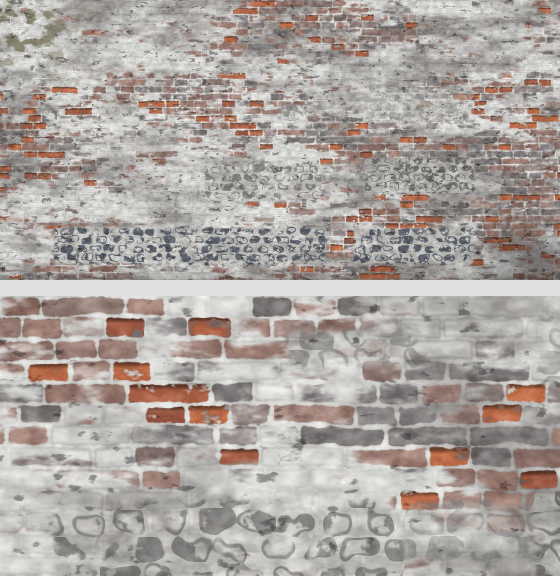
Top, the full canvas; bottom, a detail of the centre.
A Shadertoy shader for this texture:

```glsl
float hash(vec2 p) {
    vec3 q = fract(p.xyx * 0.1031);
    q += dot(q, q.yzx + 33.33);
    return fract((q.x + q.y) * q.z);
}

float noise(vec2 p) {
    vec2 i = floor(p), f = fract(p);
    f = f * f * (3.0 - 2.0 * f);
    return mix(mix(hash(i), hash(i + vec2(1, 0)), f.x),
               mix(hash(i + vec2(0, 1)), hash(i + 1.0), f.x), f.y);
}

float fbm(vec2 p) {
    float sum = 0.0, amp = 0.53;
    for (int i = 0; i < 4; i++) {
        sum += amp * noise(p);
        p = mat2(1.6, 1.2, -1.2, 1.6) * p + 17.3;
        amp *= 0.5;
    }
    return sum;
}

float roundBox(vec2 p, vec2 halfSize, float r) {
    vec2 q = abs(p) - halfSize + r;
    return length(max(q, 0.0)) + min(max(q.x, q.y), 0.0) - r;
}

// Soft elliptical weight around a centre
float blob(vec2 p, vec2 centre, vec2 radius) {
    vec2 q = (p - centre) / radius;
    return exp(-dot(q, q));
}

// Flint panels: centre and half size, with strength
const vec4 PANELS[8] = vec4[8](
    vec4(0.443, 0.122, 0.247, 0.064), vec4(0.930, 0.122, 0.232, 0.064),
    vec4(1.478, 0.122, 0.213, 0.064), vec4(1.497, 0.371, 0.195, 0.061),
    vec4(0.940, 0.348, 0.208, 0.070), vec4(1.223, 0.385, 0.075, 0.035),
    vec4(1.500, 0.622, 0.190, 0.060), vec4(1.090, 0.603, 0.080, 0.020));
const float STRENGTH[8] = float[8](1.0, 1.0, 1.0, 0.95, 0.7, 0.4, 0.4, 0.5);

// How far the whitewash has worn off, by region
float wearAt(vec2 p) {
    float wear = 0.43 + 0.9 * (fbm(p * vec2(3.0, 9.0) + 4.0) - 0.5);
    wear += 0.22 * blob(p, vec2(1.20, 0.93), vec2(0.42, 0.13));
    wear += 0.16 * blob(p, vec2(0.75, 0.66), vec2(0.40, 0.10));
    wear += 0.20 * blob(p, vec2(1.45, 0.51), vec2(0.65, 0.07));
    wear += 0.20 * blob(p, vec2(0.10, 0.56), vec2(0.28, 0.16));
    wear += 0.18 * blob(p, vec2(1.88, 0.33), vec2(0.18, 0.18));
    wear += 0.14 * blob(p, vec2(1.55, 0.79), vec2(0.35, 0.06));
    wear -= 0.35 * blob(p, vec2(0.20, 0.85), vec2(0.50, 0.16));
    wear -= 0.30 * blob(p, vec2(0.35, 0.27), vec2(0.45, 0.08));
    wear -= 0.20 * blob(p, vec2(1.80, 0.90), vec2(0.25, 0.12));
    return wear;
}

void mainImage(out vec4 fragColor, in vec2 fragCoord) {
    vec2 p = fragCoord / iResolution.y;
    p.x *= 2.0 * iResolution.y / iResolution.x;
    float px = 1.0 / iResolution.y;
    vec2 wp = p + 0.005 * (vec2(noise(p * 22.0), noise(p * 22.0 + 50.0)) - 0.5);
    float grit = fbm(p * vec2(65.0, 90.0));
    float wear = wearAt(p);

    // Stained whitewash
    float stain = 0.55 * fbm(p * vec2(10, 26)) + 0.45 * fbm(p * vec2(3, 5) + 9.0);
    vec3 col = mix(vec3(0.60, 0.59, 0.58), vec3(0.85, 0.85, 0.84),
                   smoothstep(0.30, 0.62, stain));
    col += 0.26 * (grit - 0.5);

    // Courses of stretchers, some split into two headers
    vec2 q = wp * vec2(10, 39);
    float row = floor(q.y);
    q.x += 0.5 * mod(row, 2.0) + 0.35 * hash(vec2(row, 7));
    vec2 id = floor(q), f = fract(q);
    vec2 halfBrick = vec2(0.05, 0.0128);
    if (hash(id + 3.0) < 0.5) {
        f.x *= 2.0;
        id.x += 0.5 * floor(f.x);
        f.x = fract(f.x);
        halfBrick.x = 0.025;
    }
    vec2 local = (f - 0.5) * 2.0 * halfBrick;
    float d = roundBox(local, halfBrick - 0.0023, 0.004) + 0.007 * (grit - 0.5);
    float brick = 1.0 - smoothstep(-px, px, d);
    float joint = smoothstep(0.004, 0.0, abs(d));
    col -= 0.10 * joint * noise(p * vec2(14, 25));

    float tone = hash(id + 21.0);
    vec3 clay = mix(vec3(0.47, 0.45, 0.45), vec3(0.56, 0.42, 0.38), smoothstep(0.25, 0.75, tone));
    clay += 0.35 * (grit - 0.5) + 0.10 * (hash(id + 8.0) - 0.5);
    float bare = wear + 0.8 * (fbm(p * vec2(26, 60)) - 0.5) + 0.35 * (hash(id) - 0.5);

    // Panel coverage
    float panel = 0.0;
    for (int i = 0; i < 8; i++) {
        float edge = roundBox(wp - PANELS[i].xy, PANELS[i].zw, 0.01) + 0.02 * (grit - 0.5);
        panel = max(panel, STRENGTH[i] * smoothstep(0.006, -0.006, edge));
    }
    col = mix(col, clay, 0.85 * brick * smoothstep(0.38, 0.62, bare) * (1.0 - panel));

    // Fresh orange bricks with a shaded upper edge
    float fresh = step(0.87, hash(id + 61.0) + 0.35 * (wear - 0.55)) * smoothstep(0.34, 0.42, wear);
    vec3 orange = mix(vec3(0.58, 0.33, 0.25), vec3(0.74, 0.42, 0.28), tone) + 0.3 * (grit - 0.5);
    orange *= 1.0 - 0.45 * smoothstep(0.003, 0.010, local.y);
    col = mix(col, orange, fresh * brick * (1.0 - panel) * smoothstep(0.24, 0.42, grit));

    // Knapped flints: irregular stones with dark rims
    vec2 g = wp * vec2(20, 31.5);
    g.x += 0.5 * mod(floor(g.y), 2.0) + 0.3 * hash(vec2(floor(g.y), 2));
    vec2 stone = floor(g);
    vec2 s = (fract(g) - 0.5) / vec2(20, 31.5);
    s += 0.005 * (vec2(hash(stone + 5.0), hash(stone + 9.0)) - 0.5);
    vec2 size = vec2(0.016 + 0.007 * hash(stone), 0.0125);
    float sd = roundBox(s, size, 0.011) + 0.014 * (noise(p * 65.0) - 0.5);
    float inside = 1.0 - smoothstep(-px, px, sd);
    float rim = smoothstep(0.005, 0.001, abs(sd + 0.002));
    float low = 1.0 - smoothstep(0.2, 0.3, p.y);
    float core = smoothstep(0.47, 0.60, fbm(p * 55.0 + stone) + 0.3 * (hash(stone + 31.0) - 0.5) + 0.06 * low);
    vec3 flint = mix(vec3(0.35, 0.35, 0.35), vec3(0.29, 0.31, 0.36), low);
    float dark = max(0.75 * rim * smoothstep(0.3, 0.5, noise(p * 40.0)), 0.85 * core);
    col = mix(col, vec3(0.73, 0.73, 0.71) + 0.4 * (grit - 0.5), 0.6 * panel);
    col = mix(col, flint + 0.25 * (grit - 0.5), panel * inside * dark);

    // Moss, soot at the foot, and scattered dark pits
    float moss = blob(p, vec2(0.08, 0.89), vec2(0.20, 0.16)) * smoothstep(0.50, 0.66, fbm(p * vec2(28, 40) + 3.0));
    col = mix(col, vec3(0.42, 0.41, 0.30), 0.8 * moss);
    float soot = blob(p, vec2(1.9, 0.08), vec2(0.22, 0.10)) + 0.8 * exp(-p.y * 35.0);
    col *= 1.0 - 0.28 * soot * smoothstep(0.25, 0.6, stain + 0.3 * grit);
    col *= 1.0 - 0.35 * smoothstep(0.68, 0.80, fbm(p * vec2(45, 80) + 30.0));

    fragColor = vec4(clamp(col, 0.0, 1.0), 1.0);
}
```
